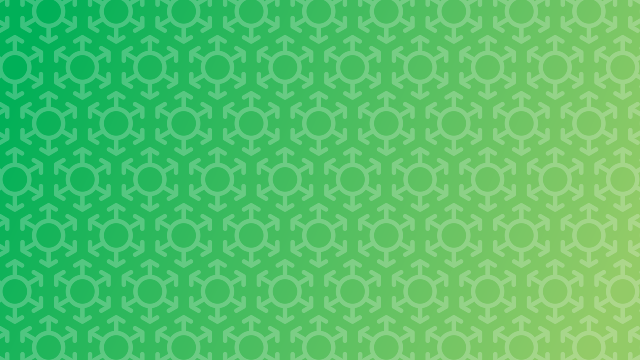
Write a WebGL 2 fragment shader that draws this pattern.

```glsl
#version 300 es
precision highp float;
// Staggered rows of translucent rings with six outward arrows on a green gradient.

uniform vec2 u_resolution;
out vec4 outColor;

const float PI = 3.14159265;

// Lengths are fractions of the canvas height.
const vec2 PITCH = vec2(0.1876, 0.1556);
const vec2 LATTICE_ORIGIN = vec2(-0.0972, 0.0016);
const float RING_RADIUS = 0.0403;
const float TIP_RADIUS = 0.0838;
const float BARB_LENGTH = 0.0232;
const float LINE_WIDTH = 0.0124;

const vec3 DEEP_GREEN = vec3(0.0, 0.69, 0.345);
const vec3 LIME_GREEN = vec3(0.575, 0.797, 0.405);
const float LINE_OPACITY = 0.23;

float segmentDistance(vec2 p, vec2 a, vec2 b) {
    vec2 ap = p - a;
    vec2 ab = b - a;
    return length(ap - ab * clamp(dot(ap, ab) / dot(ab, ab), 0.0, 1.0));
}

// Folds the plane into one mirrored wedge around the +y axis.
vec2 foldWedge(vec2 p, float count) {
    float wedge = 2.0 * PI / count;
    float angle = atan(p.x, p.y);
    angle = abs(angle - wedge * floor(angle / wedge + 0.5));
    return length(p) * vec2(sin(angle), cos(angle));
}

// Distance to the centre line of one ring with six arrows.
float motifDistance(vec2 p) {
    float ring = abs(length(p) - RING_RADIUS);
    vec2 q = foldWedge(p, 6.0);
    vec2 tip = vec2(0.0, TIP_RADIUS);
    vec2 barbEnd = tip + BARB_LENGTH * vec2(cos(PI / 6.0), -sin(PI / 6.0));
    float shaft = segmentDistance(q, vec2(0.0, RING_RADIUS), tip);
    float barb = segmentDistance(q, tip, barbEnd);
    return min(ring, min(shaft, barb));
}

// Nearest motif, including those reaching in from adjacent rows.
float patternDistance(vec2 p) {
    float nearestRow = floor(p.y / PITCH.y + 0.5);
    float d = 1.0;
    for (int i = -1; i <= 1; i++) {
        float row = nearestRow + float(i);
        float x = p.x / PITCH.x - 0.5 * mod(row, 2.0);
        vec2 local = vec2((fract(x + 0.5) - 0.5) * PITCH.x, p.y - row * PITCH.y);
        d = min(d, motifDistance(local));
    }
    return d;
}

// Gradient from the left to the lower right.
vec3 background(vec2 uv) {
    float t = (uv.x + 0.25 * (1.0 - uv.y) - 0.08) / 1.08;
    return mix(DEEP_GREEN, LIME_GREEN, clamp(t, 0.0, 1.0));
}

void main() {
    vec2 uv = gl_FragCoord.xy / u_resolution;
    vec2 p = (gl_FragCoord.xy - 0.5 * u_resolution) / u_resolution.y;
    float halfPixel = 0.5 / u_resolution.y;

    float edge = patternDistance(p - LATTICE_ORIGIN) - 0.5 * LINE_WIDTH;
    float coverage = 1.0 - smoothstep(-halfPixel, halfPixel, edge);
    vec3 color = mix(background(uv), vec3(1.0), LINE_OPACITY * coverage);
    outColor = vec4(color, 1.0);
}
```
